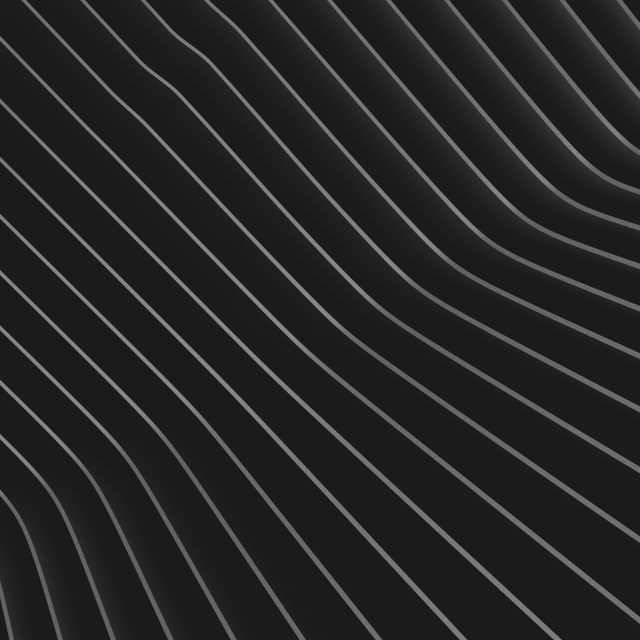
A Shadertoy shader for this background:

```glsl
const float BACKGROUND = 0.104;
const float DIM_EDGE = 0.385;
const float BRIGHT_EDGE = 0.53;
const int FIRST_RIDGE = -11;
const int LAST_RIDGE = 11;

vec2 hashGradient(vec2 cell) {
    vec2 h = vec2(dot(cell, vec2(127.1, 311.7)), dot(cell, vec2(269.5, 183.3)));
    return 2.0 * fract(sin(h) * 43758.5) - 1.0;
}

float gradientNoise(vec2 p) {
    vec2 cell = floor(p);
    vec2 f = p - cell;
    vec2 w = f * f * f * (f * (f * 6.0 - 15.0) + 10.0);
    float a = dot(hashGradient(cell), f);
    float b = dot(hashGradient(cell + vec2(1, 0)), f - vec2(1, 0));
    float c = dot(hashGradient(cell + vec2(0, 1)), f - vec2(0, 1));
    float d = dot(hashGradient(cell + vec2(1, 1)), f - vec2(1, 1));
    return mix(mix(a, b, w.x), mix(c, d, w.x), w.y);
}

// Position along the diagonal where a ridge bends
float kneePosition(float ridge) {
    return 1.056 - 0.0242 * ridge;
}

// Small S-shaped bend of the ridges near the upper left
float ripple(float along, float ridge) {
    float offset = ridge + 1.7;
    float nearby = exp(-offset * offset / 3.0);
    float bend = 0.017 * smoothstep(0.31, 0.43, along) - 0.0104;
    return nearby * bend * (1.0 - smoothstep(0.43, 0.85, along));
}

// Two straight runs joined by a hyperbolic knee: x = offset, y = slope
vec2 ridgeCurve(float along, float ridge) {
    float r2 = ridge * ridge;
    float base = 0.013 - 0.0879 * ridge + 0.00026 * r2;
    float slopeIn = -0.027 + 0.011 * ridge - 0.006 * max(ridge - 2.0, 0.0);
    float slopeOut = 0.182 - 0.0691 * ridge - 0.0011 * r2 - 0.00005 * r2 * ridge;
    float d = along - kneePosition(ridge);
    float root = sqrt(d * d + 0.006);
    float change = slopeOut - slopeIn;
    float offset = base + slopeIn * d + 0.5 * change * (d + root);
    float slope = slopeIn + 0.5 * change * (1.0 + d / root);
    return vec2(offset + ripple(along, ridge), slope);
}

float falloff(float dist, float reach) {
    float t = clamp(1.0 - dist / reach, 0.0, 1.0);
    return step(0.0, dist) * t * t;
}

// Soft light on the panel beside a ridge
float panelGlow(float dist, float along, float ridge) {
    float pastKnee = smoothstep(-0.12, 0.12, along - kneePosition(ridge));
    float upper = 0.035 + 0.085 * smoothstep(0.0, -9.0, ridge);
    upper *= smoothstep(4.0, -3.0, ridge) * mix(1.0, 0.8, pastKnee);
    float lower = 0.075 * smoothstep(3.0, 9.0, ridge) * pastKnee;
    float upperReach = mix(0.056, 0.026, pastKnee);
    return upper * falloff(-dist, upperReach) + lower * falloff(dist, 0.05);
}

float edgeTone(float slope, float along, float grain) {
    float facing = exp(-slope * slope / 0.008);
    float lit = facing * (0.45 + 0.55 * smoothstep(0.1, 0.5, along));
    lit *= 1.0 - 0.6 * smoothstep(1.0, 1.4, along);
    float tone = mix(DIM_EDGE, BRIGHT_EDGE, lit);
    return tone + 0.05 * smoothstep(1.1, 1.8, along) + 0.05 * grain;
}

void mainImage(out vec4 fragColor, in vec2 fragCoord) {
    vec2 p = fragCoord / iResolution.xy;
    float pixel = 1.0 / min(iResolution.x, iResolution.y);

    // Diagonal frame: along the ridges and across them
    float along = p.x + 1.0 - p.y;
    float across = p.x - 1.0 + p.y;
    float grain = gradientNoise(p * 260.0);
    float halfWidth = mix(0.0027, 0.0043, smoothstep(0.2, 1.8, along));

    float glow = 0.0;
    float edge = 0.0;
    float tone = DIM_EDGE;
    for (int i = FIRST_RIDGE; i <= LAST_RIDGE; i++) {
        float ridge = float(i);
        vec2 curve = ridgeCurve(along, ridge);
        float dist = (across - curve.x) / sqrt(2.0 + 2.0 * curve.y * curve.y);
        float cover = 1.0 - smoothstep(-0.7 * pixel, 0.7 * pixel, abs(dist) - halfWidth);
        glow = max(glow, panelGlow(dist, along, ridge));
        if (cover > edge) {
            edge = cover;
            tone = edgeTone(curve.y, along, grain);
        }
    }

    // Panels first, then the lit edges
    float shade = BACKGROUND + glow * (1.0 + 0.08 * grain);
    fragColor = vec4(vec3(mix(shade, tone, edge)), 1.0);
}
```
